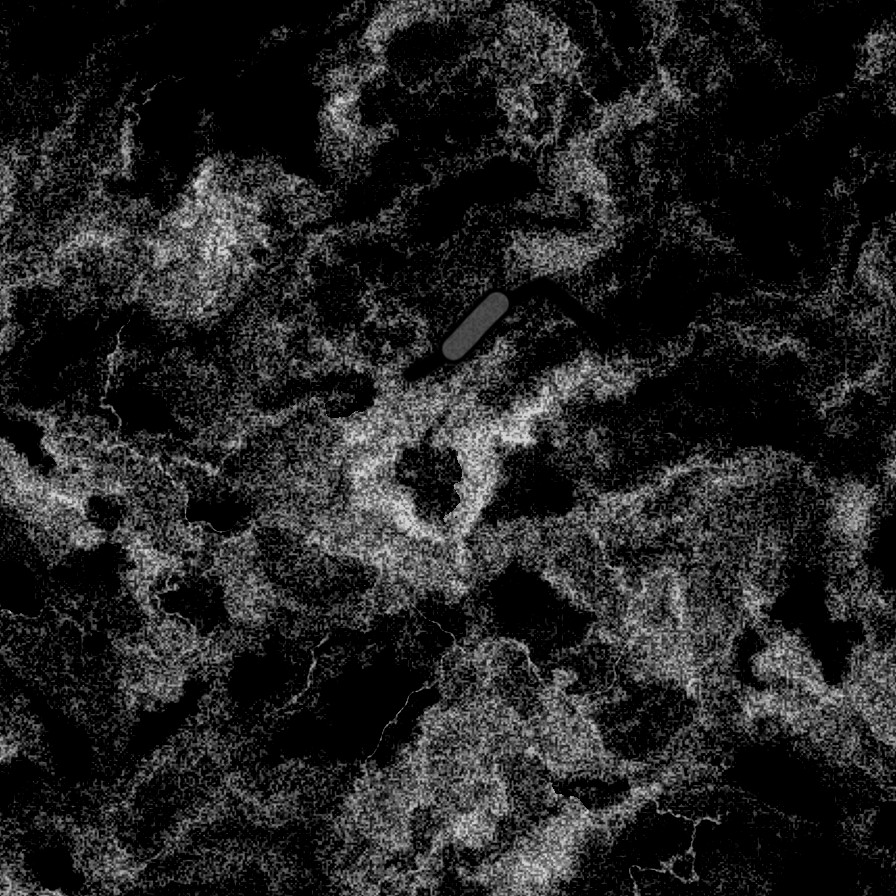
This texture is drawn by a Shadertoy shader. Its source:

```glsl
#define LEVEL 0.10
#define CONTRAST 0.32
#define CLOUD_SCALE 4.0
#define DETAIL_SCALE 21.0
#define GRAIN_SCALE 430.0
#define GRAIN_AMOUNT 0.42
#define WARP 0.035
#define HOLE_SCALE 10.0
#define VEIN_SCALE 5.0
#define VEIN_WIDTH 0.045
#define LAKE_GREY 0.27

float hash(vec2 p) {
    vec3 q = fract(p.xyx * 0.1031);
    q += dot(q, q.yzx + 33.33);
    return fract((q.x + q.y) * q.z);
}

// Value noise, centred and scaled to unit deviation
float noise(vec2 p) {
    vec2 i = floor(p), f = fract(p);
    f = f * f * (3.0 - 2.0 * f);
    float low = mix(hash(i), hash(i + vec2(1, 0)), f.x);
    float high = mix(hash(i + vec2(0, 1)), hash(i + vec2(1, 1)), f.x);
    return (mix(low, high, f.y) - 0.5) / 0.214;
}

// Rough layered noise of about unit deviation
float fbm(vec2 p, int octaves) {
    float sum = 0.0, amp = 0.785;
    p += 40.0;
    for (int i = 0; i < octaves; i++) {
        sum += amp * noise(p);
        p = mat2(1.6, 1.2, -1.2, 1.6) * p + 17.3;
        p = abs(p);
        amp *= 0.62;
    }
    return sum;
}

// Cellular noise: nearest distance, gap to the second, cell value
vec3 cells(vec2 p) {
    vec2 base = floor(p);
    float first = 9.0, second = 9.0, id = 0.0;
    for (int y = -1; y <= 1; y++)
    for (int x = -1; x <= 1; x++) {
        vec2 cell = base + vec2(x, y) + 50.0;
        vec2 site = cell - 50.0 + vec2(hash(cell), hash(cell + 31.7));
        float d = length(site - p);
        if (d < first) {
            second = first;
            first = d;
            id = hash(cell + 73.1);
        } else second = min(second, d);
    }
    return vec3(first, second - first, id);
}

float segment(vec2 p, vec2 a, vec2 b) {
    vec2 ab = b - a;
    return length(p - a - ab * clamp(dot(p - a, ab) / dot(ab, ab), 0.0, 1.0));
}

float blob(vec2 p, vec2 centre, vec2 radius) {
    vec2 d = (p - centre) / radius;
    return exp(-dot(d, d));
}

// Broad distribution of bright ground and dark uplands
float region(vec2 p) {
    float r = -0.75 + 0.75 * smoothstep(0.72, 0.38, p.y);
    r += 0.9 * blob(p, vec2(0.60, 0.55), vec2(0.22, 0.17));
    r += 1.1 * blob(p, vec2(0.66, 0.15), vec2(0.17, 0.22));
    r += 1.0 * blob(p, vec2(0.34, 0.84), vec2(0.24, 0.15));
    r -= 1.0 * blob(p, vec2(0.15, 0.58), vec2(0.18, 0.10));
    r -= 0.7 * blob(p, vec2(0.87, 0.77), vec2(0.16, 0.15));
    return r - 0.7 * blob(p, vec2(0.05, 0.06), vec2(0.22, 0.15));
}

void mainImage(out vec4 fragColor, in vec2 fragCoord) {
    vec2 uv = fragCoord / iResolution.xy;
    vec2 bend = vec2(fbm(uv * 3.5, 6), fbm(uv * 3.5 + 9.4, 6));
    vec2 p = uv + WARP * bend;

    // Clouded ground with finer mottling
    float tone = region(p) + 0.5 * fbm(p * CLOUD_SCALE, 6);
    tone += 0.36 * fbm(uv * DETAIL_SCALE + bend, 5);

    // Diagonal wisps, strongest on the uplands
    vec2 along = vec2(dot(p, vec2(0.75, 0.66)) * 3.5, dot(p, vec2(-0.66, 0.75)) * 11.0);
    float wisp = 0.8 - abs(fbm(along, 5));
    tone += wisp * mix(0.3, 0.75, smoothstep(0.4, 0.7, uv.y));

    // Dark rounded hollows
    vec3 hole = cells(p * HOLE_SCALE);
    tone -= 1.5 * smoothstep(0.42, 0.2, hole.x) * smoothstep(0.55, 0.65, hole.z);

    // Pale branching veins, broken into stretches
    float gate = smoothstep(-0.2, 0.9, fbm(uv * 4.0 + 5.2, 3));
    float vein = smoothstep(VEIN_WIDTH, 0.0, cells(p * VEIN_SCALE + 3.7).y);
    tone = mix(tone, 1.4, 0.75 * vein * gate);

    // Fine speckle
    tone += GRAIN_AMOUNT * noise(uv * GRAIN_SCALE);
    float grey = clamp(LEVEL + CONTRAST * tone, 0.0, 0.82);

    // Slender grey lake in a black channel
    vec2 q = uv + 0.004 * bend;
    vec2 south = vec2(0.508, 0.612), north = vec2(0.555, 0.662), turn = vec2(0.605, 0.684);
    float lake = segment(uv + 0.0012 * bend, south, north) - 0.013;
    float channel = min(segment(q, vec2(0.462, 0.586), south), segment(q, north, turn));
    channel = min(channel, segment(q, turn, vec2(0.68, 0.62))) - 0.009;
    grey *= smoothstep(-0.002, 0.004, min(channel, lake - 0.005));
    float lakeGrey = LAKE_GREY + 0.02 * noise(uv * GRAIN_SCALE);
    grey = mix(grey, lakeGrey, smoothstep(0.0015, -0.0015, lake));

    fragColor = vec4(vec3(grey), 1.0);
}
```
